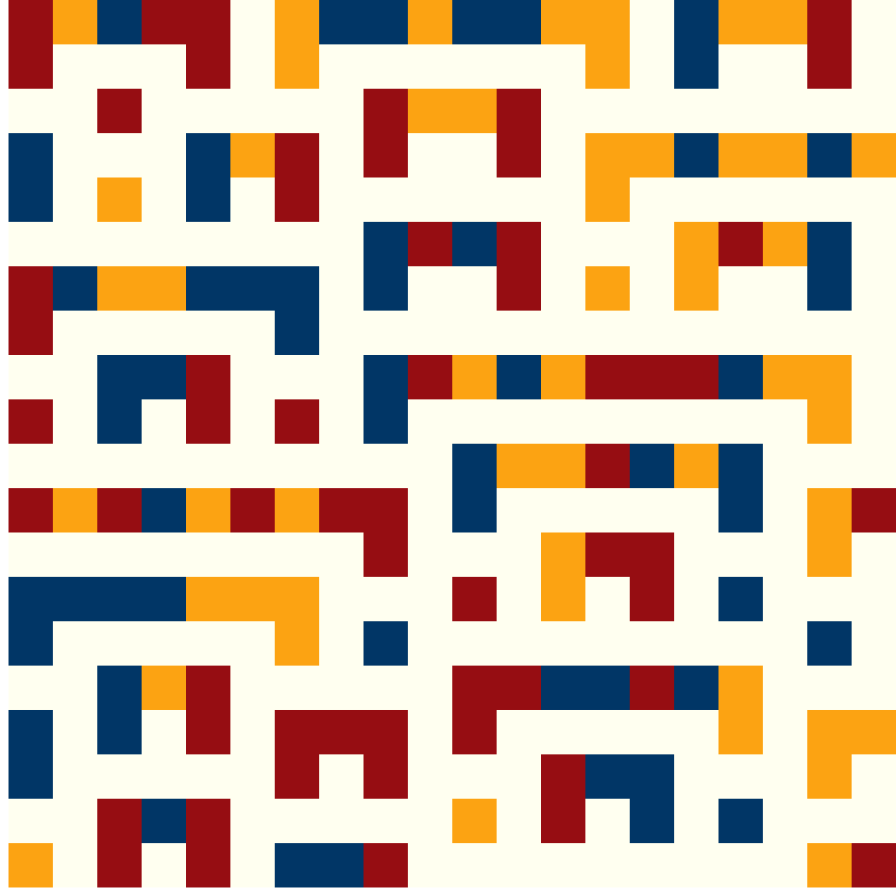
This pattern is drawn by a Shadertoy shader. Its source:

```glsl
// Mosaic grown by a one-dimensional cellular automaton (rule 73): each row of
// cells is bred from the row above, giving bars, short legs and small dots.
// A newborn cell draws a random colour; a surviving cell keeps its colour.

#define COUNT 20            // cells per row and per column
#define FIRST_ROW 0xFBFDEu  // live cells of the top row, one bit per column
#define MARGIN 0.0095       // blank strip at the left and bottom
#define BLUE_SHARE 0.38
#define RED_SHARE 0.33

const vec3 WHITE = vec3(1.0);
const vec3 IVORY = vec3(1.0, 1.0, 0.94);
const vec3 BLUE  = vec3(0.005, 0.21, 0.40);
const vec3 RED   = vec3(0.59, 0.05, 0.07);
const vec3 AMBER = vec3(0.99, 0.64, 0.07);

float hash(vec2 p) {
    return fract(sin(dot(p, vec2(12.9898, 78.233))) * 43758.5453);
}

// Rule 73: birth in an empty trio, survival with exactly one neighbour.
uint nextRow(uint row) {
    uint mask = (1u << COUNT) - 1u;
    uint west = (row >> 1) | (row << (COUNT - 1));
    uint east = (row << 1) | (row >> (COUNT - 1));
    return (~(west | row | east) | (row & (west ^ east))) & mask;
}

// Colour of one cell; x counts from the left, y from the top.
vec3 cellColor(ivec2 cell) {
    if (cell.x < 0 || cell.y >= COUNT) return WHITE;
    int column = cell.x % COUNT;
    uint bit = 1u << (COUNT - 1 - column);

    // Run the automaton down to this row, noting the latest birth.
    uint row = FIRST_ROW;
    int birth = 0;
    for (int y = 1; y < COUNT; y++) {
        if (y > cell.y) break;
        uint next = nextRow(row);
        if ((next & ~row & bit) != 0u) birth = y;
        row = next;
    }
    if ((row & bit) == 0u) return IVORY;

    float pick = hash(vec2(column, birth) + 1.0);
    if (pick < BLUE_SHARE) return BLUE;
    return pick < BLUE_SHARE + RED_SHARE ? RED : AMBER;
}

void mainImage(out vec4 fragColor, in vec2 fragCoord) {
    // Grid coordinates in cells, measured from the top left of the grid.
    float cellSize = (1.0 - MARGIN) / float(COUNT);
    vec2 uv = fragCoord / iResolution.y;
    vec2 grid = vec2(uv.x - MARGIN, 1.0 - uv.y) / cellSize;
    float pixel = 1.0 / (iResolution.y * cellSize);

    // Box filter: blend the four cells around the nearest grid corner.
    vec2 corner = floor(grid + 0.5);
    vec2 cover = clamp((grid - corner) / pixel + 0.5, 0.0, 1.0);
    ivec2 c = ivec2(corner);
    vec3 above = mix(cellColor(c - 1), cellColor(c - ivec2(0, 1)), cover.x);
    vec3 below = mix(cellColor(c - ivec2(1, 0)), cellColor(c), cover.x);
    fragColor = vec4(mix(above, below, cover.y), 1.0);
}
```
